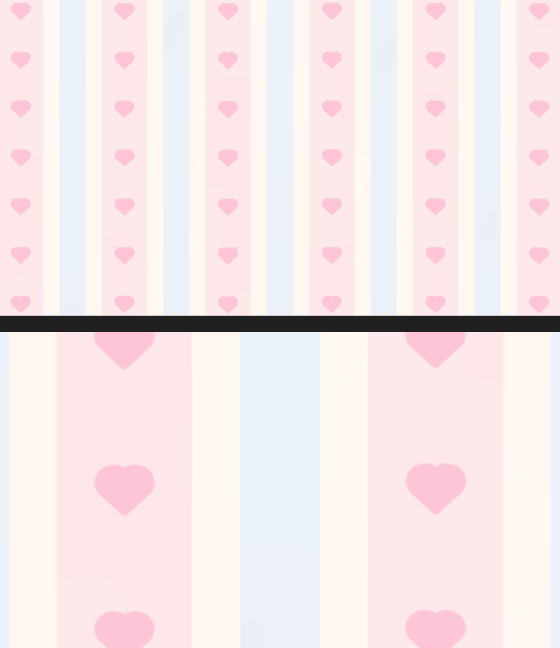
Top, the full canvas; bottom, a detail of the centre.
Reproduce this pattern procedurally as a Shadertoy shader.

```glsl
// Pastel wallpaper: pink, cream and blue vertical stripes with a column of
// plump hearts down each pink stripe. Stripes and hearts are folded repeats of
// distance functions; layered sines and a hash add faint print variation.
// All lengths are fractions of the canvas height.

const vec3 PINK  = vec3(0.992, 0.908, 0.918);
const vec3 CREAM = vec3(1.0, 0.973, 0.947);
const vec3 BLUE  = vec3(0.922, 0.945, 0.972);
const vec3 ROSE  = vec3(0.992, 0.773, 0.839);
const vec3 RULE  = vec3(0.76, 0.74, 0.74);

const vec2 CELL = vec2(0.3281, 0.1545);        // stripe period, heart spacing
const float PINK_HALF = 0.0713;
const float BLUE_HALF = 0.0424;
const vec2 HEART_SCALE = vec2(0.0452, 0.0412);
const float HEART_ROUNDING = 0.1;
const float RULE_HEIGHT = 0.0023;

float hash(vec2 p) {
    return fract(sin(dot(p, vec2(127.1, 311.7))) * 4375.85);
}

// Coverage of the inside of a shape, smoothed over the given width
float cover(float d, float blur) {
    return 1.0 - smoothstep(-blur, blur, d);
}

// Heart with its tip at the origin and its notch at y = 1
float heartDistance(vec2 p) {
    p.x = abs(p.x);
    if (p.x + p.y > 1.0)
        return length(p - vec2(0.25, 0.75)) - sqrt(2.0) / 4.0;
    vec2 toNotch = p - vec2(0.0, 1.0);
    vec2 toSide = p - 0.5 * max(p.x + p.y, 0.0);
    return sqrt(min(dot(toNotch, toNotch), dot(toSide, toSide))) * sign(p.x - p.y);
}

// Slow, faint unevenness of the ink
float inkDrift(vec2 p) {
    return sin(p.x * 9.0 + 1.7 * sin(p.y * 4.0)) * 0.6
         + sin(p.y * 13.0 - p.x * 17.0) * 0.4;
}

vec3 stripes(float x, float blur) {
    float fromBlue = abs(x - CELL.x * round(x / CELL.x));
    float fromPink = 0.5 * CELL.x - fromBlue;
    vec3 color = mix(CREAM, BLUE, cover(fromBlue - BLUE_HALF, blur));
    return mix(color, PINK, cover(fromPink - PINK_HALF, blur));
}

float hearts(vec2 p, float blur) {
    // Each column is printed at a slightly different height
    float column = floor(p.x / CELL.x);
    p.y += (hash(vec2(column, 3.0)) - 0.5) * 0.003;
    float row = round(p.y / CELL.y);
    vec2 local = p - vec2(column + 0.5, row) * CELL;
    local.x += (hash(vec2(column, row)) - 0.5) * 0.001;

    vec2 q = local / HEART_SCALE + vec2(0.0, 0.552);
    float d = (heartDistance(q) - HEART_ROUNDING) * HEART_SCALE.y;
    return cover(d, blur);
}

void mainImage(out vec4 fragColor, in vec2 fragCoord) {
    vec2 p = (fragCoord - 0.5 * iResolution.xy) / iResolution.y;
    float pixel = 1.0 / iResolution.y;
    float blur = max(0.0014, 0.7 * pixel);

    vec3 color = stripes(p.x, blur);
    color = mix(color, ROSE, hearts(p, blur * 1.2));
    color += inkDrift(p) * vec3(0.0, 0.002, 0.003);

    // Hairline along the bottom edge
    float height = fragCoord.y * pixel;
    color = mix(color, RULE, clamp((RULE_HEIGHT - height) / pixel + 0.5, 0.0, 1.0));

    fragColor = vec4(clamp(color, 0.0, 1.0), 1.0);
}
```
